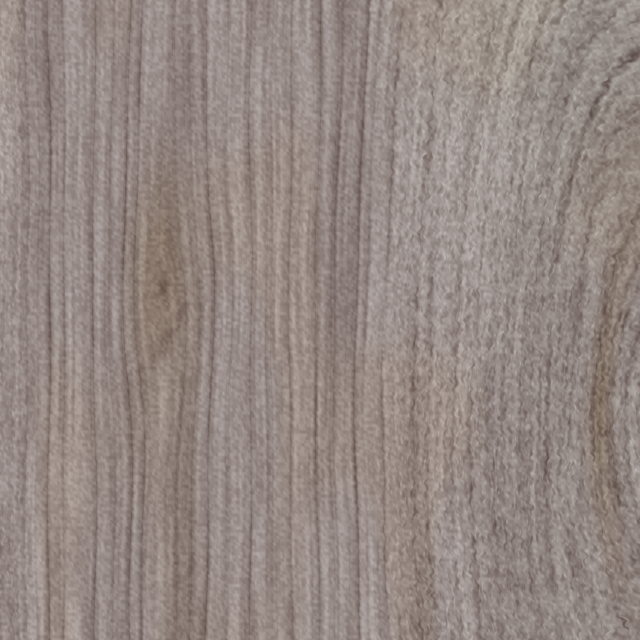
A three.js fragment shader for this texture:

```glsl
varying vec2 vUv;

const vec3 DARK_GRAIN = vec3(0.44, 0.38, 0.365);
const vec3 PALE_WOOD = vec3(0.67, 0.63, 0.62);
const vec3 TAN_TINT = vec3(1.0, 0.965, 0.89);
const vec3 SILVER_TINT = vec3(0.985, 1.015, 1.0);
const vec2 KNOT = vec2(0.257, 0.555);
const vec2 ARCH = vec2(1.03, 0.33);

float hash(vec2 p) {
  vec3 q = fract(p.xyx * 0.1031);
  q += dot(q, q.yzx + 33.33);
  return fract((q.x + q.y) * q.z);
}

float noise(vec2 p) {
  vec2 i = floor(p);
  vec2 f = fract(p);
  f = f * f * (3.0 - 2.0 * f);
  float low = mix(hash(i), hash(i + vec2(1.0, 0.0)), f.x);
  float high = mix(hash(i + vec2(0.0, 1.0)), hash(i + 1.0), f.x);
  return mix(low, high, f.y);
}

// Distance to the nearest scattered point
float cellular(vec2 p) {
  vec2 cell = floor(p);
  float nearest = 2.0;
  for (int j = -1; j <= 1; j++) {
    for (int i = -1; i <= 1; i++) {
      vec2 c = cell + vec2(float(i), float(j));
      vec2 point = c + vec2(hash(c), hash(c + 71.7));
      nearest = min(nearest, distance(p, point));
    }
  }
  return nearest;
}

// Soft elliptical spot, 1 at its centre
float spot(vec2 p, vec2 centre, vec2 radius) {
  vec2 d = (p - centre) / radius;
  return exp(-dot(d, d));
}

// Jittered growth lines: crisp on one side, fading on the other
float growthLines(float across, float count, float seed) {
  float x = across * count;
  float cell = floor(x);
  float line = 0.0;
  for (int k = -1; k <= 1; k++) {
    vec2 id = vec2(cell + float(k) + 40.0, seed);
    float d = x - id.x + 40.0 - 0.15 - 0.7 * hash(id);
    float strength = mix(0.4, 1.0, hash(id + 13.1));
    float width = d < 0.0 ? 0.19 : 0.075;
    line = max(line, strength * exp(-abs(d) / width));
  }
  return line;
}

// Coordinate across the grain, bent by the knot and the arch
float grainCoordinate(vec2 p) {
  float meander = 0.003 * sin(p.y * 7.0 + p.x * 9.0)
                + 0.0015 * sin(p.y * 17.0 - p.x * 31.0);
  vec2 k = p - KNOT - vec2(0.08 * (p.y - KNOT.y), 0.0);
  float push = 0.032 * k.x / (abs(k.x) + 0.036) * spot(k, vec2(0.0), vec2(0.12, 0.19));
  vec2 a = (p - ARCH) * vec2(1.0, 0.3);
  float arch = ARCH.x - length(a);
  return mix(p.x - push, arch, smoothstep(0.42, 0.78, p.x)) + meander;
}

void main() {
  vec2 p = vUv;
  float rough = smoothstep(0.55, 0.66, p.x) + 0.6 * smoothstep(0.07, 0.02, p.x);
  float u = grainCoordinate(p);

  // Ragged edges where the pores are open
  float ragged = u + (0.0012 + 0.0045 * rough) * (noise(p * vec2(95.0, 130.0)) - 0.5);

  // Bands, fibres and surface grit
  float band = noise(vec2(u * 17.0, p.y * 1.3)) - 0.5;
  float fibre = noise(vec2(ragged * 180.0, p.y * 8.0)) - 0.5;
  float grit = noise(vec2(p.x + 0.3 * p.y, p.y) * vec2(230.0, 200.0)) - 0.5;
  float tone = 0.71 + 0.34 * band + 0.42 * fibre + 0.42 * grit;

  // Growth lines, broken up on the rough side
  float broken = mix(1.0, 0.35 + 0.9 * noise(vec2(u * 60.0, p.y * 45.0)), min(rough, 1.0));
  tone -= 0.6 * broken * growthLines(ragged, 32.0, 3.0);
  tone -= 0.2 * broken * growthLines(ragged, 71.0, 9.0);

  // Short dark pores and pale flecks
  float pore = smoothstep(0.42, 0.1, cellular(vec2(ragged * 120.0, p.y * 34.0)));
  float fleck = smoothstep(0.32, 0.08, cellular(vec2(ragged * 130.0 + 50.0, p.y * 55.0)));
  tone += rough * (0.05 - 0.28 * pore) + (0.08 + 0.14 * rough) * fleck;

  // Knot: shaded heart, dark core and a slanting tail
  float heart = spot(p, KNOT + vec2(-0.015, 0.02), vec2(0.042, 0.15));
  vec2 tail = p - vec2(0.258, 0.465);
  tail.x -= 0.55 * tail.y;
  tone -= 0.26 * heart;
  tone -= 0.4 * spot(p, KNOT, vec2(0.009, 0.026));
  tone -= 0.3 * spot(tail, vec2(0.0), vec2(0.016, 0.06));

  // Broad light and colour drift
  float silver = spot(p, vec2(0.9, 0.95), vec2(0.22, 0.4));
  float archStain = spot(vec2(u, p.y), vec2(0.935, 0.36), vec2(0.018, 0.24));
  float drift = 0.4 * smoothstep(0.55, 0.85, noise(vec2(u * 11.0 + 5.0, p.y * 3.0)));
  float stain = clamp(heart + archStain + drift, 0.0, 1.0);
  tone += 0.13 * silver - 0.2 * archStain;

  vec3 colour = mix(DARK_GRAIN, PALE_WOOD, clamp(tone, -0.35, 1.25));
  colour *= mix(vec3(1.0), TAN_TINT, stain);
  colour *= mix(vec3(1.0), SILVER_TINT, max(silver, 0.4 * smoothstep(0.6, 0.9, p.x)));
  gl_FragColor = vec4(colour, 1.0);
}
```
